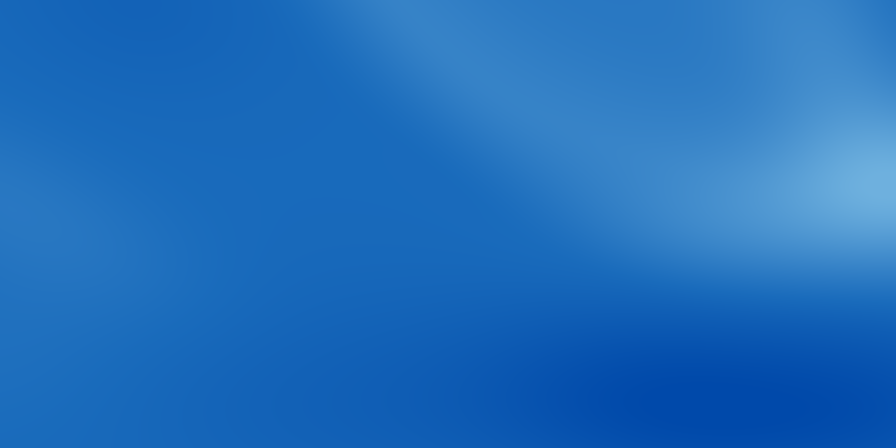
Reproduce this background procedurally as a WebGL 1 fragment shader.

```glsl
precision highp float;

// Soft blue backdrop: a curved sheet of light sweeps in from the top and brightens
// toward the right edge, above a deep blue pool. Gaussian glows and one curved
// ridge add up to a single tone, which a three-stop colour ramp turns into blue.

uniform vec2 u_resolution;

// Colour ramp, dark to light
const vec3 DEEP = vec3(0.000, 0.285, 0.665);
const vec3 MID  = vec3(0.100, 0.420, 0.735);
const vec3 PALE = vec3(0.430, 0.690, 0.870);
const float BASE_TONE = 0.415;   // tones are measured on the green channel

// Curved sheet of light
const float SHEET_FLOOR = 0.52;  // height the ridge settles to on the right
const float SHEET_RISE  = 0.42;  // extra height where the ridge starts
const float SHEET_START = 0.90;
const float SHEET_BEND  = 2.6;
const float SHEET_BODY  = 0.05;  // light that remains above the ridge
const float SHEET_CREST = 0.05;  // extra light along the ridge
const float CREST_WIDTH = 0.20;

// Strengths of the glows and shades
const float CORE_LIGHT  = 0.13;
const float RAY_LIGHT   = 0.07;
const float UNDER_LIGHT = 0.07;
const float LEFT_LIGHT  = 0.05;
const float POOL_SHADE  = 0.12;
const float SIDE_SHADE  = 0.07;
const float FLOOR_SHADE = 0.035;
const float TOP_SHADE   = 0.03;

// Elliptical Gaussian, its long axis turned by angle (radians)
float glow(vec2 p, vec2 center, vec2 size, float angle) {
  float c = cos(angle), s = sin(angle);
  vec2 d = p - center;
  vec2 q = vec2(c * d.x + s * d.y, c * d.y - s * d.x) / size;
  return exp(-dot(q, q));
}

// Light with a soft lower edge that follows an exponential curve
float lightSheet(vec2 p) {
  float rise = SHEET_RISE * exp(-SHEET_BEND * (p.x - SHEET_START));
  float slope = SHEET_BEND * rise;
  float d = (p.y - SHEET_FLOOR - rise) / sqrt(1.0 + slope * slope);
  float softness = mix(0.20, 0.30, smoothstep(0.9, 1.6, p.x));
  float crest = max(d, 0.0) / CREST_WIDTH;
  return smoothstep(-softness, 0.05, d)
       * (SHEET_BODY + SHEET_CREST * exp(-crest * crest));
}

vec3 ramp(float tone) {
  vec3 dark = mix(DEEP, MID, clamp((tone - DEEP.g) / (MID.g - DEEP.g), 0.0, 1.0));
  return mix(dark, PALE, clamp((tone - MID.g) / (PALE.g - MID.g), 0.0, 1.0));
}

void main() {
  // Canvas spans 2 by 1, origin at the lower left
  vec2 p = gl_FragCoord.xy / u_resolution * vec2(2.0, 1.0);

  float tone = BASE_TONE + lightSheet(p);

  // Lights on the right: bright core, rising ray, haze under the ridge
  tone += CORE_LIGHT  * glow(p, vec2(2.03, 0.60), vec2(0.30, 0.16), 0.0);
  tone += RAY_LIGHT   * glow(p, vec2(1.85, 0.85), vec2(0.35, 0.17), 2.10);
  tone += UNDER_LIGHT * glow(p, vec2(1.70, 0.48), vec2(0.40, 0.14), 0.0);

  // Faint light from the left edge
  tone += LEFT_LIGHT       * glow(p, vec2(0.00, 0.56), vec2(0.45, 0.16), -0.45);
  tone += LEFT_LIGHT * 0.5 * glow(p, vec2(0.00, 0.25), vec2(0.35, 0.22), 0.0);

  // Shades: deep pool, its right side, the floor and the upper corners
  tone -= POOL_SHADE  * glow(p, vec2(1.50, 0.10), vec2(0.45, 0.22), -0.08);
  tone -= SIDE_SHADE  * glow(p, vec2(2.00, 0.10), vec2(0.35, 0.20), 0.0);
  tone -= FLOOR_SHADE * glow(p, vec2(0.75, 0.10), vec2(0.50, 0.25), -0.10);
  tone -= TOP_SHADE   * glow(p, vec2(0.30, 1.00), vec2(0.30, 0.20), -0.30);
  tone -= TOP_SHADE   * glow(p, vec2(2.05, 1.02), vec2(0.14, 0.18), 0.0);

  gl_FragColor = vec4(ramp(tone), 1.0);
}
```
